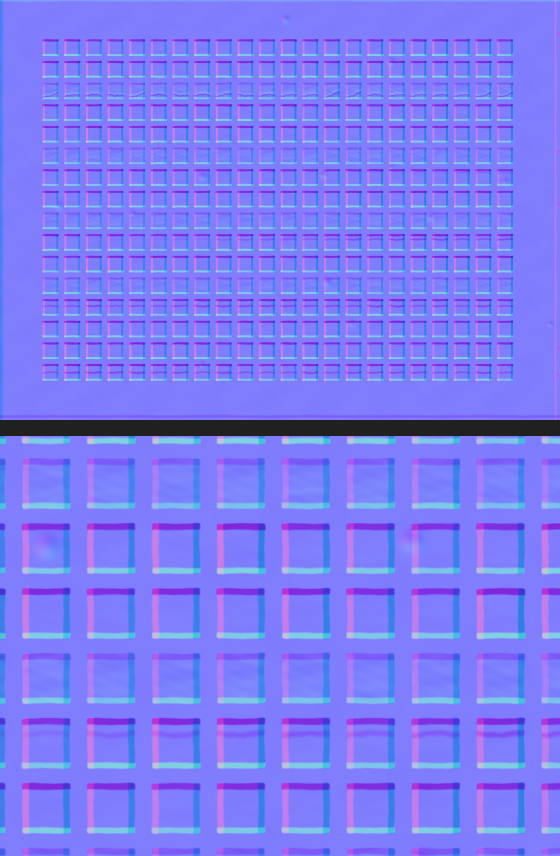
Top, the full canvas; bottom, a detail of the centre.
Write a WebGL 2 fragment shader that draws this texture map.

```glsl
#version 300 es
precision highp float;
// Tangent-space normal map of a raised vent panel pierced by a 22 x 16 grid
// of square recesses. Wall slopes, slat creases, pits and faint ripples are
// summed as a surface tilt, then normalized and encoded as colour.

uniform vec2 u_resolution;
out vec4 fragColor;

const vec2 CANVAS = vec2(4.0 / 3.0, 1.0);  // height is one unit
const vec2 GRID = vec2(22.0, 16.0);
const float PITCH = 0.05154;
const vec2 FIRST_CENTER = vec2(0.1203, 0.1135);
const vec2 HOLE_HALF = vec2(0.0190, 0.0201);
const float WALL = 0.0052;

float hash(vec2 p) {
  vec3 q = fract(vec3(p.xyx) * 0.1031);
  q += dot(q, q.yzx + 33.33);
  return fract((q.x + q.y) * q.z);
}

float roundBox(vec2 p, vec2 halfSize, float radius) {
  vec2 d = abs(p) - halfSize + radius;
  return length(max(d, 0.0)) + min(max(d.x, d.y), 0.0) - radius;
}

// Soft stripe covering distances 0 to width
float band(float d, float width, float soft) {
  return smoothstep(-soft, soft, d) * (1.0 - smoothstep(width - soft, width + soft, d));
}

// Layered sines, used for wavy edges and uneven surfaces
float ripple(vec2 p, float phase) {
  return 0.5 * sin(p.x + 1.7 * sin(p.y * 0.8 + phase))
       + 0.3 * sin(p.y * 1.9 - p.x * 0.7 + phase * 2.3)
       + 0.2 * sin(p.x * 3.1 + p.y * 2.7 + phase * 4.1);
}

// Sparse round pits: one jittered candidate in each cell
vec2 pitTilt(vec2 p, float cellSize, float chance) {
  vec2 cell = floor(p / cellSize);
  vec2 jitter = 0.3 + 0.4 * vec2(hash(cell + 3.1), hash(cell + 8.7));
  vec2 d = fract(p / cellSize) - jitter;
  float radius = 0.05 + 0.06 * hash(cell + 5.3);
  float present = step(hash(cell + 21.0), chance);
  float r = length(d) / radius;
  return -d / radius * exp(-r * r) * present * 0.4;
}

// Outer bevel of the panel and nicks in the strip at its right
vec2 borderTilt(vec2 p, float soft) {
  float wobble = 0.0008 * ripple(p * 30.0, 1.0);
  vec2 tilt = vec2(0.0);
  tilt.x -= 0.42 * (1.0 - smoothstep(0.002, 0.011, p.x + wobble));
  tilt.x += 0.38 * band(p.x - CANVAS.x + 0.0125 + wobble, 0.004, soft);
  tilt.y -= 0.32 * band(p.y - 0.006 + wobble, 0.005, soft * 2.0);
  tilt.y += 0.25 * band(p.y - 0.9965 + wobble, 0.006, soft);
  float nickRow = floor(p.y * 32.0);
  float nick = step(0.84, hash(vec2(nickRow, 4.0)));
  float strip = smoothstep(-soft, soft, p.x - CANVAS.x + 0.008);
  tilt += vec2(0.5, -0.3) * nick * strip * band(fract(p.y * 32.0) / 32.0 - 0.012, 0.005, soft);
  return tilt;
}

// One recess; q is relative to its center, row counts down from the top
vec2 holeTilt(vec2 q, float column, float row, float soft) {
  float seed = hash(vec2(column, row) + 11.0);
  float across = column / (GRID.x - 1.0);
  float phase = seed * 6.2832;
  vec2 edge = q + 0.0004 * vec2(ripple(q.yx * 180.0, phase), ripple(q * 180.0, phase + 2.0));
  vec2 fromLow = edge + HOLE_HALF;
  vec2 fromHigh = HOLE_HALF - edge;
  float inside = 1.0 - smoothstep(-soft, soft, roundBox(edge, HOLE_HALF, 0.002));

  // Every third row is partly filled, with shallower walls
  float filled = step(1.5, mod(row, 3.0)) * step(row, 12.0);
  float gain = 0.85 + 0.3 * seed;
  float left = mix(0.72, 0.56, across) * mix(1.0, 0.65, filled);
  float right = mix(0.52, 0.82, across) * mix(1.0, 0.8, filled);
  float top = 0.84 * mix(1.0, 0.35, filled);
  float bottom = 0.76 * mix(1.0, 0.8, filled);
  vec2 tilt = gain * vec2(
    left * band(fromLow.x, WALL, soft) - right * band(fromHigh.x, WALL, soft),
    bottom * band(fromLow.y, WALL * 0.9, soft) - top * band(fromHigh.y, WALL, soft));

  // Slat edge sinks lower in later rows and fades toward the upper left
  float depth = fromHigh.y / (2.0 * HOLE_HALF.y);
  float wave = 0.035 * ripple(q * vec2(150.0, 40.0), phase);
  float slatRow = step(mod(row, 3.0), 0.5) * step(5.5, row);
  float slat = slatRow * smoothstep(9.0, 13.0, row + 5.0 * across);
  float slatLine = band(depth - 0.17 - 0.033 * (row - 6.0) + wave, 0.10, 0.05);
  tilt.y -= 0.52 * slat * slatLine * (0.6 + 0.4 * seed);

  // Slanted creases in the filled rows, strongest near the top
  float crease = filled * exp(-0.7 * (row - 2.0));
  float creaseAt = depth - 0.72 + 2.0 * wave + q.x * (seed - 0.2) * 12.0;
  tilt.y += crease * (0.22 * band(creaseAt + 0.13, 0.10, 0.06) - 0.4 * band(creaseAt, 0.07, 0.05));
  tilt += (0.02 + 0.05 * filled) * ripple(q * vec2(90.0, 240.0), phase) * vec2(0.6, 1.0);
  tilt += vec2(-0.03, 0.06 * depth) * filled;
  return tilt * inside;
}

void main() {
  vec2 p = gl_FragCoord.xy / u_resolution * CANVAS;
  float soft = max(0.0011, 0.75 / u_resolution.y);
  vec2 cell = clamp(floor((p - FIRST_CENTER) / PITCH + 0.5), vec2(0.0), GRID - 1.0);
  vec2 q = p - FIRST_CENTER - cell * PITCH;

  vec2 tilt = vec2(0.0, -0.015) + 0.012 * ripple(p * 45.0, 0.5);
  tilt += borderTilt(p, soft) + pitTilt(p, 0.09, 0.09);
  tilt += holeTilt(q, cell.x, GRID.y - 1.0 - cell.y, soft);

  vec3 normal = normalize(vec3(tilt, 1.0));
  fragColor = vec4(0.5 + 0.5 * normal - vec3(0.0, 0.0, 0.008), 1.0);
}
```
